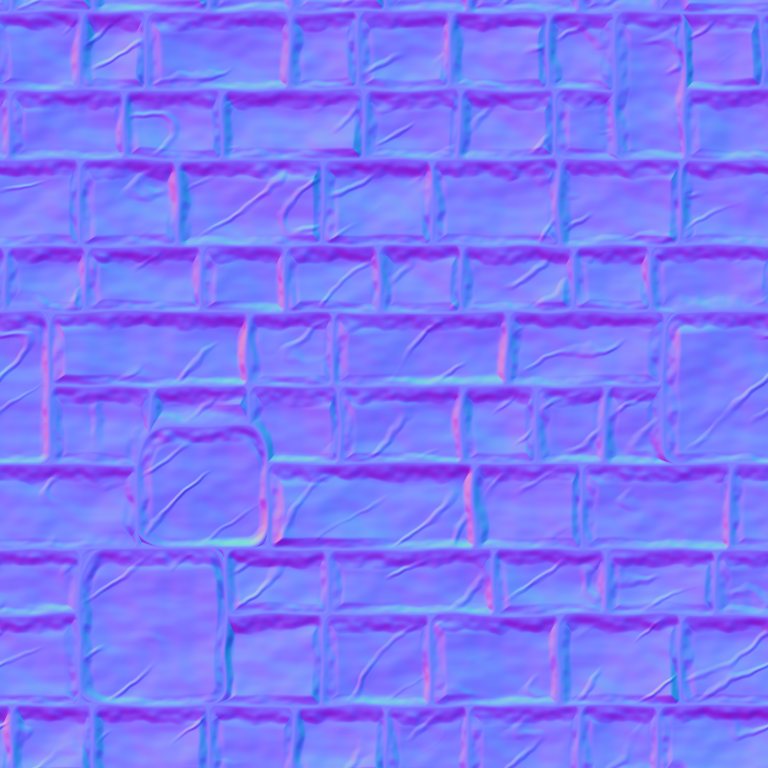
This texture map is drawn by a Shadertoy shader. Its source:

```glsl
// Tangent-space normal map of a worn stone wall: uneven courses with a few larger blocks.
#define RELIEF 0.011          // height of a stone above its joint
#define BEVEL_LOW vec2(0.017, 0.012)   // bevel widths: left, bottom
#define BEVEL_HIGH vec2(0.011, 0.023)  // bevel widths: right, top
#define CORNER 0.7            // corner rounding, in bevel widths
#define JITTER 0.62           // spread of the upright joints
#define SNAP 0.04             // reach within which joints join a block
#define WOBBLE 0.005          // waviness of the edges
#define PILLOW 0.0035         // bulge of each face
#define TILT 0.16             // random lean of each face
#define GRAIN 0.005           // fine roughness
#define CREASE 0.0018         // depth of the scratches

const int COURSES = 10;
const int BLOCKS = 4;
const float courseEdge[11] = float[11](-0.016, 0.081, 0.2, 0.285, 0.396, 0.497,
                                       0.594, 0.68, 0.792, 0.883, 0.984);
const float stoneCount[10] = float[10](8., 6., 6., 5., 8., 5., 8., 6., 7., 8.);
const float firstJoint[10] = float[10](0.016, 0.104, 0.104, 0.18, 0.07,
                                       0.065, 0.007, 0.104, 0.013, 0.104);
// Large blocks: centre, half size; later ones are rounder.
const vec4 block[4] = vec4[4](vec4(0.847, 0.888, 0.045, 0.096),
                              vec4(0.965, 0.495, 0.100, 0.099),
                              vec4(0.199, 0.183, 0.095, 0.102),
                              vec4(0.264, 0.366, 0.085, 0.080));

vec2 hash2(vec2 p) {
    vec3 q = fract(p.xyx * vec3(0.1031, 0.1030, 0.0973));
    q += dot(q, q.yzx + 33.33);
    return fract((q.xx + q.yz) * q.zy);
}

// Gradient noise that tiles over the unit square.
float noise(vec2 uv, vec2 period) {
    vec2 p = uv * period, i = floor(p), f = p - i;
    vec2 u = f * f * f * (f * (f * 6.0 - 15.0) + 10.0);
    float corner[4];
    for (int k = 0; k < 4; k++) {
        vec2 o = vec2(k & 1, k >> 1);
        float angle = 6.2832 * hash2(mod(i + o, period) + period).x;
        corner[k] = dot(vec2(cos(angle), sin(angle)), f - o);
    }
    return mix(mix(corner[0], corner[1], u.x), mix(corner[2], corner[3], u.x), u.y);
}

// Depth inside a rounded box, counted in bevel widths.
float boxDepth(vec2 e, vec2 halfSize, float radius) {
    vec2 bevel = mix(BEVEL_LOW, BEVEL_HIGH, step(0.0, e));
    vec2 q = (halfSize - abs(e)) / bevel;
    return radius - length(max(radius - q, 0.0)) + max(min(q.x, q.y) - radius, 0.0);
}

// Upright joint of a course, pulled onto the sides of any block it nears.
float jointX(int course, float index) {
    float n = stoneCount[course], k = mod(index, n);
    float shift = (hash2(vec2(k + 3.0, float(course % 6) * 7.0 + 2.0)).x - 0.5) * JITTER;
    float x = firstJoint[course] + (index + shift * step(0.5, k)) / n;
    float midY = 0.5 * (courseEdge[course] + courseEdge[course + 1]);
    for (int b = 0; b < BLOCKS; b++) {
        if (abs(midY - block[b].y) >= block[b].w) continue;
        for (float side = -1.0; side < 2.0; side += 2.0) {
            float d = x - block[b].x - side * block[b].z;
            d -= round(d);
            if (abs(d) < SNAP) x -= d;
        }
    }
    return x;
}

// Returns the bevelled outline height and the surface detail height.
vec2 wallHeight(vec2 p) {
    vec2 uv = p;
    p += WOBBLE * vec2(noise(uv, vec2(17.0)), noise(uv + 0.37, vec2(15.0)));
    p.y = p.y >= courseEdge[COURSES] ? p.y - 1.0 : p.y;

    // Course and stone
    int course = 0;
    for (int r = 1; r < COURSES; r++) if (p.y >= courseEdge[r]) course = r;
    float n = stoneCount[course], index = floor((p.x - firstJoint[course]) * n);
    float left = -9.0, right = 9.0, stone = 0.0;
    for (float k = -2.0; k < 4.0; k++) {
        float x = jointX(course, index + k);
        if (x <= p.x) { left = max(left, x); stone = index + k; }
        else right = min(right, x);
    }
    vec2 low = vec2(left, courseEdge[course]), high = vec2(right, courseEdge[course + 1]);
    vec2 halfSize = 0.5 * (high - low), e = p - 0.5 * (low + high);
    vec2 id = vec2(mod(stone, n), float(course));
    float depth = boxDepth(e, halfSize, CORNER);

    // Large blocks cut into the courses
    for (int b = 0; b < BLOCKS; b++) {
        vec2 offset = p - block[b].xy;
        offset -= round(offset);
        float d = boxDepth(offset, block[b].zw, CORNER * (1.0 + 0.9 * float(b)));
        if (d > 0.0) {
            depth = d; e = offset; halfSize = block[b].zw; id = vec2(b, 20);
        } else depth = min(depth, -d);
    }

    // Chipped bevel
    float chips = noise(uv, vec2(31.0)) + 0.5 * noise(uv, vec2(67.0));
    float outline = RELIEF * smoothstep(0.0, 1.0, depth + 0.35 * chips * smoothstep(0.0, 0.6, depth));

    // Bulge, lean, grain and slanted creases of the face
    vec2 rnd = hash2(id + 11.0), m = e / max(halfSize, vec2(0.01)), st = uv + rnd;
    float face = -PILLOW * dot(m, m) + TILT * dot(rnd - 0.5, e);
    face += GRAIN * (noise(st, vec2(13.0, 19.0)) + 0.25 * noise(st, vec2(37.0, 53.0)));
    float line = noise(vec2(st.x, 2.0 * st.y - st.x), vec2(5.0, 7.0)) + 0.06 * chips;
    float worn = smoothstep(-0.1, 0.25, noise(st + 0.21, vec2(11.0)));
    face -= CREASE * worn * (1.0 - smoothstep(0.0, 0.07, abs(line)));
    return vec2(outline, face * smoothstep(0.1, 1.3, depth));
}

void mainImage(out vec4 fragColor, in vec2 fragCoord) {
    vec2 p = fragCoord / iResolution.y;
    float h = max(0.0014, 0.5 / iResolution.y);
    vec2 dx = (wallHeight(p + vec2(h, 0)) - wallHeight(p - vec2(h, 0))) / (2.0 * h);
    vec2 dy = (wallHeight(p + vec2(0, h)) - wallHeight(p - vec2(0, h))) / (2.0 * h);

    // Upper and left bevels are strong, lower and right ones soft
    vec2 slope = vec2(dx.x * (dx.x > 0.0 ? 0.55 : 0.28), dy.x * (dy.x > 0.0 ? 0.35 : 1.05));
    slope += vec2(dx.y, dy.y);
    vec3 normal = normalize(vec3(-slope.x, slope.y, 1.0));
    fragColor = vec4(0.5 + 0.5 * normal, 1.0);
}
```
